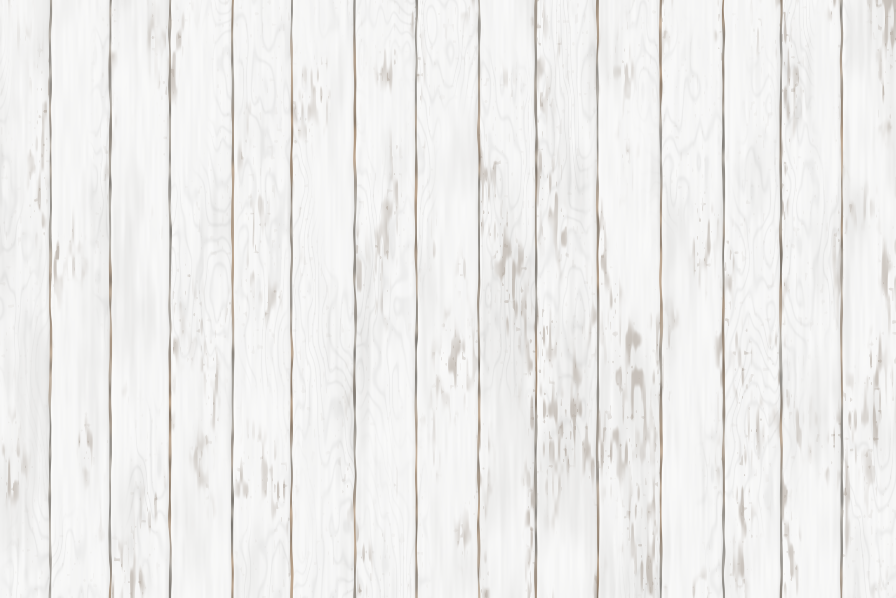
Reproduce this texture procedurally as a Shadertoy shader.

```glsl
// Whitewashed vertical wood planks with thin brown gaps, faint grain and worn paint.
#define BOARDS 14.66      // planks across the canvas
#define SHIFT 0.20        // part of the first plank cut off at the left
#define GAP_HALF 0.018    // half width of a gap, in planks
#define GAP_JITTER 0.08   // spread of the gap positions, in planks
#define WEAR 0.60         // strength of the worn streaks
#define GRAIN 0.035       // contrast of the grain
#define PAINT vec3(0.968, 0.968, 0.966)
#define WASH vec3(0.928, 0.927, 0.923)
#define BARE vec3(0.69, 0.65, 0.61)
#define GAP_GREY vec3(0.61, 0.59, 0.56)
#define GAP_TAN vec3(0.66, 0.57, 0.48)

float hash(vec2 p) {
    vec3 q = fract(p.xyx * vec3(0.1031, 0.1030, 0.0973));
    q += dot(q, q.yzx + 33.33);
    return fract((q.x + q.y) * q.z);
}

float noise(vec2 p) {
    vec2 i = floor(p), f = fract(p);
    f = f * f * (3.0 - 2.0 * f);
    vec2 e = vec2(1.0, 0.0);
    return mix(mix(hash(i), hash(i + e.xy), f.x),
               mix(hash(i + e.yx), hash(i + e.xx), f.x), f.y);
}

float fbm(vec2 p) {
    float sum = 0.0, amp = 0.5;
    for (int i = 0; i < 4; i++) {
        sum += amp * noise(p);
        p = p * 2.03 + 17.3;
        amp *= 0.5;
    }
    return sum / 0.9375;
}

// Signed distance to the nearest gap (x) and the index of that gap (y)
vec2 nearestGap(vec2 p) {
    float index = floor(p.x + 0.5);
    float offset = (hash(vec2(index, 3.0)) - 0.5) * GAP_JITTER;
    float wobble = (noise(vec2(index * 9.0, p.y * 2.5)) - 0.5) * 0.022;
    return vec2(p.x - index - offset - wobble, index);
}

// Painted wood of one plank; edge is the distance to its nearest side
vec3 plank(vec2 p, float id, float edge) {
    vec2 q = p + vec2(id * 7.0, hash(vec2(id, 8.0)) * 90.0);
    float worn = hash(vec2(id, 21.0));

    // Thin and thick coats of paint
    float coat = fbm(q * vec2(1.6, 0.55));
    float brushed = noise(q * vec2(14.0, 0.7));
    float thin = smoothstep(0.46, 0.78, coat * 0.75 + brushed * 0.25 + (worn - 0.5) * 0.16);
    vec3 color = mix(PAINT, WASH, thin);

    // Growth rings bent into long arches, and fine fibres
    float bend = fbm(q * vec2(1.1, 0.28) + 40.0);
    float ring = 0.5 + 0.5 * cos(6.2832 * (bend * 16.0 + q.x * 3.0));
    float fibre = noise(q * vec2(24.0, 1.6));
    float figure = smoothstep(0.42, 0.68, noise(q * vec2(1.2, 0.35) + 70.0));
    color -= GRAIN * (pow(ring, 5.0) * figure + 0.7 * (fibre - 0.4));

    // Paint rubbed off in streaks, more often along the sides
    float side = 1.0 - smoothstep(0.0, 0.22, edge);
    float patchy = fbm(q * vec2(2.2, 0.65) + 11.0) + 0.09 * side + 0.12 * (worn - 0.5);
    float area = smoothstep(0.56, 0.80, patchy);
    float streak = smoothstep(0.50, 0.85, noise(q * vec2(20.0, 3.2) + 5.0));
    float speck = smoothstep(0.80, 0.95, noise(q * vec2(26.0, 11.0)));
    float bare = area * (streak + 0.6 * speck) + 0.15 * speck * figure;
    return mix(color, BARE, clamp(WEAR * bare, 0.0, 0.7));
}

void mainImage(out vec4 fragColor, in vec2 fragCoord) {
    float pixel = BOARDS / iResolution.x;
    vec2 p = fragCoord * pixel + vec2(SHIFT, 0.0);
    vec2 gap = nearestGap(p);
    float edge = abs(gap.x);
    float id = gap.y - (gap.x < 0.0 ? 1.0 : 0.0);
    vec3 color = plank(p, id, edge);

    // Rounded sides: a soft shade on the left, a light rim on the right
    float rim = 1.0 - smoothstep(0.02, 0.085, edge);
    color += rim * (gap.x < 0.0 ? -0.035 : 0.012);

    // Gap with uneven width, depth and tint
    vec2 along = vec2(gap.y * 13.0, p.y);
    float halfWidth = GAP_HALF * mix(0.7, 1.35, noise(along * vec2(1.0, 3.0)));
    float cover = 1.0 - smoothstep(halfWidth - 0.6 * pixel, halfWidth + 0.6 * pixel, edge);
    float tan_ = smoothstep(0.35, 0.75, fbm(along * vec2(1.0, 0.8) + 31.0));
    vec3 gapColor = mix(GAP_GREY, GAP_TAN, tan_);
    gapColor *= mix(0.78, 1.12, noise(along * vec2(1.0, 5.0) + 60.0));
    float depth = mix(0.75, 1.0, noise(along * vec2(1.0, 1.3) + 80.0));
    color = mix(color, gapColor, cover * depth);

    fragColor = vec4(clamp(color, 0.0, 1.0), 1.0);
}
```
